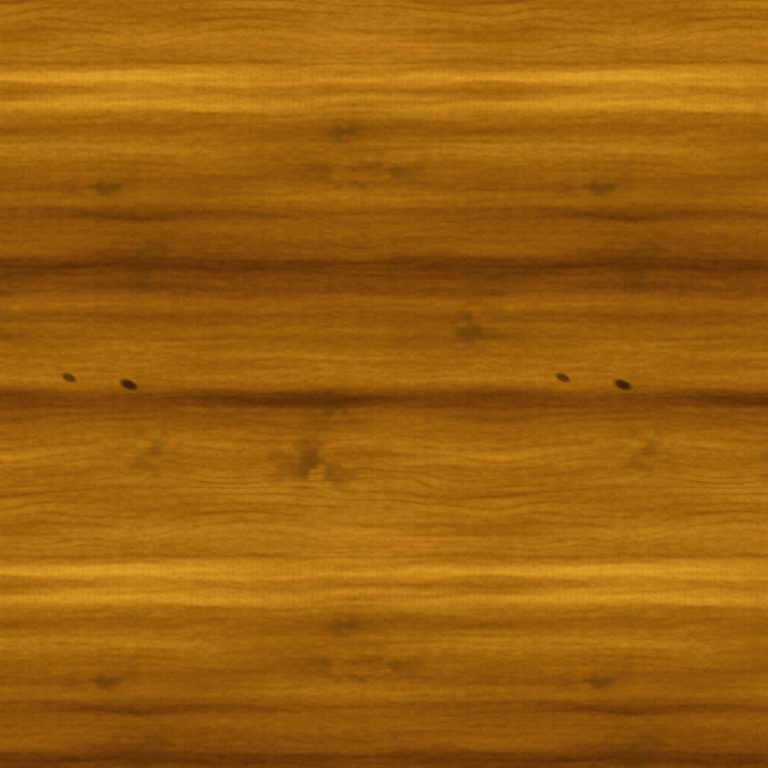
Give the GLSL for this texture, as a WebGL 1 fragment shader.

```glsl
precision highp float;
// Tiling plank of golden brown wood: banded horizontal grain, stains and two small knots.
uniform vec2 u_resolution;

const float TAU = 6.28318;
const float REPEATS = 1.555;      // tiles across and down
const float BASE_TONE = 0.668;    // tone equals the red channel
const float BANDING = 1.08;       // depth of the dark bands
const float GLOW = 0.115;         // lift of the golden stripe
const float DRIFT = 0.085;        // broad uneven shading
const float FIBRE = 0.11;         // long thin streaks
const float RING = 0.055;         // contour lines of the grain
const float PORE = 0.085;         // fine speckle
const float STAIN = 0.62;         // strength of the smudges
const vec3 DARK = vec3(0.32, 0.145, 0.025);
const vec3 MID = vec3(0.63, 0.382, 0.048);
const vec3 GOLD = vec3(0.86, 0.61, 0.15);
const vec3 OLIVE = vec3(0.35, 0.21, 0.03);
const vec3 KNOT = vec3(0.20, 0.11, 0.025);

float hash(vec2 p) {
  return fract(sin(dot(p, vec2(127.1, 311.7))) * 43758.55);
}

// Value noise that wraps over the unit tile, with a whole number of cells
float noise(vec2 tile, vec2 cells) {
  vec2 p = tile * cells;
  vec2 i = floor(p);
  vec2 f = fract(p);
  f = f * f * (3.0 - 2.0 * f);
  vec2 a = mod(i, cells);
  vec2 b = mod(i + 1.0, cells);
  vec2 seed = cells * 0.37;
  return mix(mix(hash(a + seed), hash(vec2(b.x, a.y) + seed), f.x),
             mix(hash(vec2(a.x, b.y) + seed), hash(b + seed), f.x), f.y);
}

// Shortest offset on the repeating tile
vec2 wrapped(vec2 d) {
  return fract(d + 0.5) - 0.5;
}

float band(float y, float centre, float width) {
  float d = (fract(y - centre + 0.5) - 0.5) / width;
  return exp(-d * d);
}

float smudge(vec2 tile, vec2 centre, vec2 radius) {
  vec2 d = wrapped(tile - centre) / radius;
  return exp(-dot(d, d));
}

// Tilted oval, soft at the rim
float knot(vec2 tile, vec2 centre, vec2 radius) {
  vec2 d = wrapped(tile - centre);
  d.y -= 0.3 * d.x;
  return 1.0 - smoothstep(0.45, 1.3, length(d / radius));
}

// Dark bands of the plank, from top to bottom
float darkBands(float y) {
  return 0.06 * band(y, 0.127, 0.005) + 0.07 * band(y, 0.262, 0.016)
       + 0.08 * band(y, 0.365, 0.035) + 0.11 * band(y, 0.437, 0.020)
       + 0.08 * band(y, 0.490, 0.030) + 0.17 * band(y, 0.540, 0.024)
       + 0.10 * band(y, 0.585, 0.025) + 0.10 * band(y, 0.642, 0.018)
       + 0.06 * band(y, 0.685, 0.022) + 0.05 * band(y, 0.560, 0.170)
       + 0.20 * band(y, 0.808, 0.024) + 0.06 * band(y, 0.850, 0.028);
}

float stains(vec2 tile) {
  float s = smudge(tile, vec2(0.68, 0.83), vec2(0.06, 0.035))
          + smudge(tile, vec2(0.64, 0.94), vec2(0.08, 0.055))
          + smudge(tile, vec2(0.31, 0.53), vec2(0.06, 0.04))
          + smudge(tile, vec2(0.74, 0.35), vec2(0.11, 0.035))
          + smudge(tile, vec2(0.21, 0.37), vec2(0.06, 0.03))
          + smudge(tile, vec2(0.70, 0.27), vec2(0.04, 0.02))
          + smudge(tile, vec2(0.96, 0.66), vec2(0.06, 0.05))
          + 0.6 * smudge(tile, vec2(0.31, 0.90), vec2(0.06, 0.07));
  float patches = 0.5 * noise(tile, vec2(22.0, 34.0)) + 0.5 * noise(tile, vec2(60.0, 90.0));
  return s * smoothstep(0.25, 0.75, patches);
}

void main() {
  vec2 uv = gl_FragCoord.xy / u_resolution;
  vec2 tile = fract(vec2(uv.x, 1.0 - uv.y) * REPEATS);

  // Layered sines bend the grain a little
  vec2 bent = tile;
  bent.y += 0.0016 * sin(TAU * (2.0 * tile.x + 3.0 * tile.y))
          + 0.0012 * sin(TAU * (3.0 * tile.x - 5.0 * tile.y) + 1.0)
          + 0.0008 * sin(TAU * (5.0 * tile.x + 11.0 * tile.y) + 2.0);

  // Broad bands, with a golden stripe that brightens to one side
  float glow = band(tile.y, 0.157, 0.019) + band(tile.y, 0.210, 0.020);
  float sheen = 0.75 + 0.35 * cos(TAU * (tile.x - 0.2));
  float depth = BANDING * (0.8 + 0.4 * noise(bent, vec2(4.0, 11.0)));
  float tone = BASE_TONE - depth * darkBands(bent.y) + GLOW * glow * sheen;
  tone += DRIFT * (noise(bent, vec2(3.0, 26.0)) - 0.5);

  // Streaks, contour lines and pores
  float streak = 0.5 * noise(bent, vec2(4.0, 64.0)) + 0.5 * noise(bent, vec2(7.0, 130.0)) - 0.5;
  tone += FIBRE * streak * (1.0 + 1.1 * glow);
  float rings = 54.0 * bent.y + 2.0 * noise(bent, vec2(4.0, 14.0)) + noise(bent, vec2(11.0, 30.0));
  float line = pow(0.5 + 0.5 * sin(TAU * rings), 3.0);
  float figure = 0.4 + 0.6 * band(tile.y, 0.99, 0.11);
  float breaks = 0.3 + noise(bent, vec2(9.0, 40.0));
  tone -= RING * (line - 0.3) * figure * breaks * (1.0 - 0.7 * min(glow, 1.0));
  float pores = 0.5 * noise(tile, vec2(60.0, 165.0)) + 0.5 * noise(tile, vec2(150.0, 210.0));
  tone += PORE * (pores - 0.5);
  tone += 0.006 * sin(TAU * 82.0 * tile.x) * (0.2 + glow);

  // Colour from tone, then stains and knots
  vec3 colour = mix(DARK, MID, clamp((tone - DARK.r) / (MID.r - DARK.r), 0.0, 1.0));
  colour = mix(colour, GOLD, clamp((tone - MID.r) / (GOLD.r - MID.r), 0.0, 1.0));
  colour = mix(colour, OLIVE, min(STAIN * stains(tile), 0.65));
  float knots = max(0.75 * knot(tile, vec2(0.140, 0.765), vec2(0.015, 0.009)),
                    knot(tile, vec2(0.261, 0.779), vec2(0.018, 0.010)));
  gl_FragColor = vec4(mix(colour, KNOT, 0.9 * knots), 1.0);
}
```
